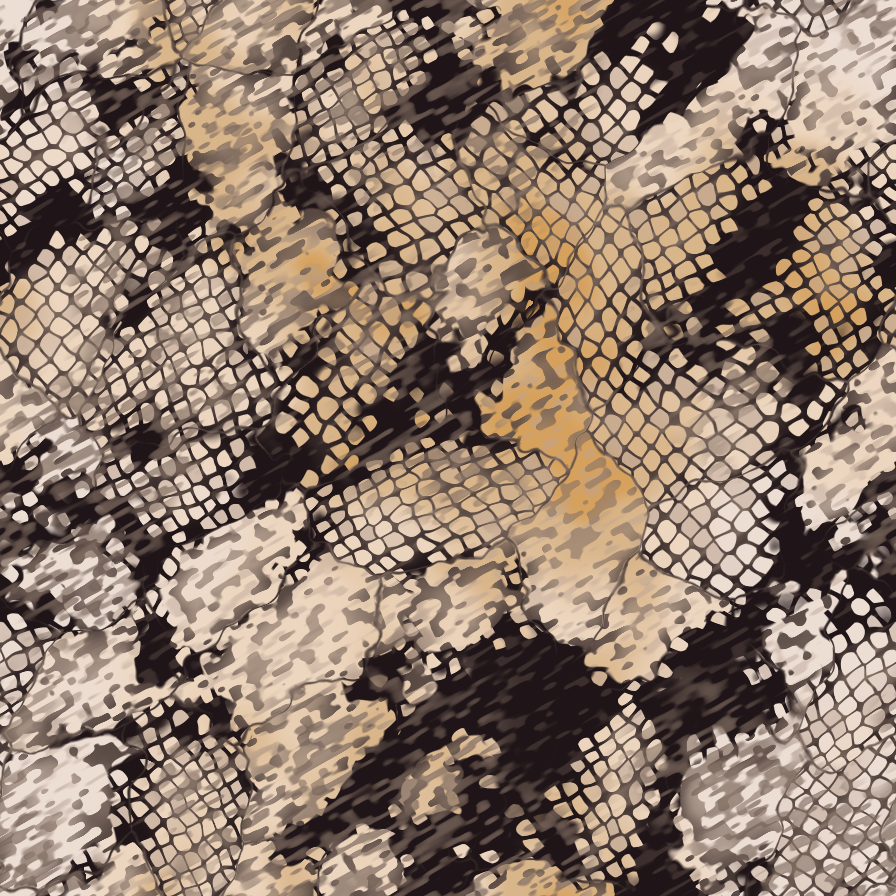
This pattern is drawn by a three.js fragment shader. Its source:

```glsl
// Seamless snakeskin: ragged slanted patches of rounded scales, some overlaid
// with dashed plain skin, parted by streaked ink and tinted by cloudy noise.
// Every grid is a slanted lattice with whole-number rows, so all of it tiles.
#define PATCHES vec4(5.0, 3.0, -5.0, 6.0)
#define FINE_SCALES vec4(44.0, 26.0, -26.0, 46.0)
#define BROAD_SCALES vec4(32.0, 34.0, -36.0, 28.0)
#define DASHES vec4(68.0, 40.0, -66.0, 114.0)
#define STREAKS vec4(52.0, 30.0, -92.0, 160.0)
#define BLOTCHES vec4(4.0, 3.0, -4.0, 5.0)
#define INK_LEVEL -0.07
#define PLAIN_SHARE 0.52
#define SMOKE 0.62

varying vec2 vUv;

const vec3 INK = vec3(0.12, 0.08, 0.09);
const vec3 UMBER = vec3(0.32, 0.26, 0.24);
const vec3 TAUPE = vec3(0.53, 0.45, 0.40);
const vec3 STONE = vec3(0.73, 0.64, 0.58);
const vec3 CREAM = vec3(0.93, 0.84, 0.75);
const vec3 CHALK = vec3(0.93, 0.87, 0.83);
const vec3 SAND = vec3(0.85, 0.71, 0.54);
const vec3 OCHRE = vec3(0.84, 0.63, 0.36);

struct Cell { float near; float edge; vec2 toSeed; vec3 rnd; };

vec3 hash3(vec2 p) {
  vec3 q = fract(p.xyx * vec3(0.1031, 0.1030, 0.0973));
  q += dot(q, q.yxz + 33.33);
  return fract((q.xxy + q.yzz) * q.zyx);
}

// Lattice helpers: rows of the matrix are L.xy and L.zw
float det(vec4 L) { return L.x * L.w - L.y * L.z; }
vec2 toCell(vec2 p, vec4 L) { return vec2(dot(L.xy, p), dot(L.zw, p)); }
vec2 adjugate(vec2 q, vec4 L) { return vec2(L.w * q.x - L.y * q.y, L.x * q.y - L.z * q.x); }

// Random values per cell, equal for cells one canvas apart
vec3 cellHash(vec2 id, vec4 L) {
  float d = det(L);
  vec2 n = adjugate(id, L);
  return hash3(n - d * floor((n + 0.5) / d) + d);
}

float noise(vec2 p, vec4 L) {
  vec2 q = toCell(p, L), i = floor(q), f = q - i;
  f = f * f * (3.0 - 2.0 * f);
  vec2 k = vec2(1.0, 0.0);
  return mix(mix(cellHash(i, L).x, cellHash(i + k, L).x, f.x),
             mix(cellHash(i + k.yx, L).x, cellHash(i + k.xx, L).x, f.x), f.y);
}

float fbm(vec2 p, vec4 L) {
  float sum = 0.0, amp = 0.533;
  for (int o = 0; o < 4; o++) {
    sum += amp * noise(p, L);
    L *= 2.0;
    amp *= 0.5;
  }
  return sum;
}

// Nearest jittered seed and the gap to the second nearest
Cell cells(vec2 p, vec4 L, float jitter) {
  vec2 q = toCell(p, L), i = floor(q), f = q - i;
  Cell c = Cell(9.0, 9.0, vec2(0.0), vec3(0.0));
  float second = 9.0;
  for (int y = -1; y <= 1; y++) {
    for (int x = -1; x <= 1; x++) {
      vec2 g = vec2(float(x), float(y));
      vec3 h = cellHash(i + g, L);
      vec2 r = g + 0.5 + jitter * (h.xy - 0.5) - f;
      float d = length(r);
      if (d < c.near) {
        second = c.near;
        c.near = d;
        c.toSeed = adjugate(r, L) / det(L);
        c.rnd = fract(h * vec3(13.0, 17.0, 1.0));
      } else second = min(second, d);
    }
  }
  c.edge = second - c.near;
  return c;
}

vec2 sway(vec2 p, float k) {
  return vec2(noise(p, k * vec4(6.0, 1.0, -2.0, 7.0)), noise(p, k * vec4(7.0, -2.0, 1.0, 6.0))) - 0.5;
}

// Patch with ragged border; cover is low in the ink bands, high inside
Cell skinPatch(vec2 p, out float cover) {
  Cell c = cells(p + 0.07 * sway(p, 1.0) + 0.03 * sway(p, 4.0) + 0.01 * sway(p, 10.0), PATCHES, 0.9);
  float clouds = 1.7 * (fbm(p, BLOTCHES) - 0.5) + 0.6 * (noise(p, 3.0 * PATCHES) - 0.5);
  cover = c.edge + clouds + 0.2 * (c.rnd.x - 0.5);
  return c;
}

void main() {
  vec2 p = vUv;
  float cover, scaleCover;
  Cell area = skinPatch(p, cover);
  float streak = noise(p, STREAKS);
  float border = smoothstep(0.0, 0.04, area.edge);

  // Broad tint of the pale skin
  float tint = fbm(p, vec4(3.0, 1.0, -1.0, 3.0)) + 0.22 * (area.rnd.y - 0.5);
  vec3 pale = mix(CHALK, CREAM, smoothstep(0.32, 0.46, tint));
  pale = mix(pale, SAND, smoothstep(0.50, 0.64, tint));
  pale = mix(pale, OCHRE, smoothstep(0.66, 0.74, tint));

  // Streaked ink ground, lighter between scales deep inside a patch
  vec3 col = mix(INK, UMBER, 0.55 * smoothstep(0.62, 0.82, streak));
  float depth = smoothstep(0.0, 0.8, cover + 0.4 * (1.0 - border));
  col = mix(col, mix(UMBER, TAUPE, streak), depth);

  // Rounded scales, each wholly present or missing
  vec4 L = area.rnd.x < 0.55 ? FINE_SCALES : BROAD_SCALES;
  Cell scale = cells(p + 0.04 * sway(p, 1.0) + 0.005 * sway(p, 9.0), L, 0.35);
  skinPatch(p + scale.toSeed, scaleCover);
  float gap = mix(0.12, 0.05, smoothstep(0.0, 0.7, scaleCover));
  float inside = min(0.5 * scale.edge - gap, 0.60 - gap - scale.near);
  float present = smoothstep(0.0, 0.05, scaleCover + 0.4 * (scale.rnd.z - 0.5) - INK_LEVEL);
  vec3 skin = mix(pale, STONE, 0.6 * smoothstep(0.5, 1.0, scale.rnd.y));
  col = mix(col, skin, border * present * smoothstep(-0.03, 0.04, inside));

  // Plain skin with slanted dashes, fringed by the scales below
  float plain = smoothstep(PLAIN_SHARE, PLAIN_SHARE - 0.001, area.rnd.z) * border;
  float ragged = cover + 0.5 * (noise(p, FINE_SCALES) - 0.5) - INK_LEVEL - 0.12;
  float dash = smoothstep(0.56, 0.66, noise(p, DASHES));
  skin = mix(pale, STONE, 0.45 * smoothstep(0.5, 0.8, streak));
  skin = mix(skin, mix(UMBER, TAUPE, depth), dash * (0.95 - 0.35 * depth));
  col = mix(col, skin, plain * smoothstep(-0.04, 0.04, ragged));

  // Hatched smoky shadows
  float smoke = smoothstep(0.50, 0.64, fbm(p, vec4(5.0, -1.0, 2.0, 4.0)));
  col = mix(col, mix(UMBER, TAUPE, streak), SMOKE * smoke * smoothstep(0.45, 0.65, streak));
  gl_FragColor = vec4(col, 1.0);
}
```
